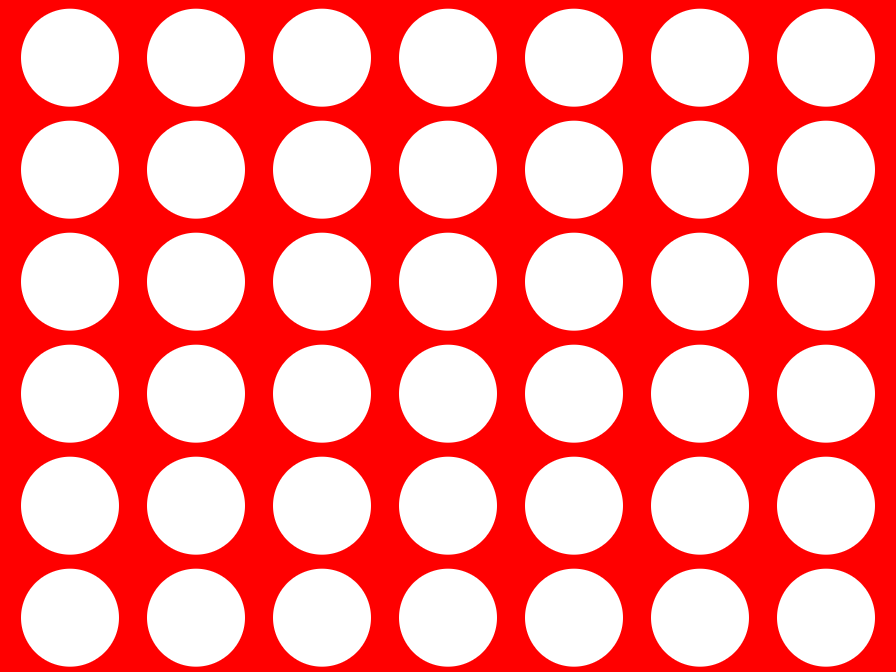
Reproduce this pattern procedurally as a Shadertoy shader.

```glsl
// White polka dots in a square-set grid, seven across and six down, on bright red.

// Signed distance to the nearest dot of a grid with one dot centred on the origin.
float dotGrid(vec2 p, vec2 pitch, float radius) {
    vec2 cell = (fract(p / pitch + 0.5) - 0.5) * pitch;
    return length(cell) - radius;
}

void mainImage(out vec4 fragColor, in vec2 fragCoord) {
    // Canvas height is 1, with x measured from the middle
    vec2 p = (fragCoord - vec2(0.5 * iResolution.x, 0.0)) / iResolution.y;
    float pixel = 1.0 / iResolution.y;

    // Rows sit slightly below the centres of their bands
    vec2 pitch = vec2(0.1875, 1.0 / 6.0);
    vec2 firstDot = vec2(0.0, 0.5 * pitch.y - 0.0025);
    float dist = dotGrid(p - firstDot, pitch, 0.0729);

    // Blend across one pixel at the rim
    float coverage = clamp(0.5 - dist / pixel, 0.0, 1.0);
    vec3 red = vec3(1.0, 0.0, 0.0);
    vec3 white = vec3(1.0);
    fragColor = vec4(mix(red, white, coverage), 1.0);
}
```
